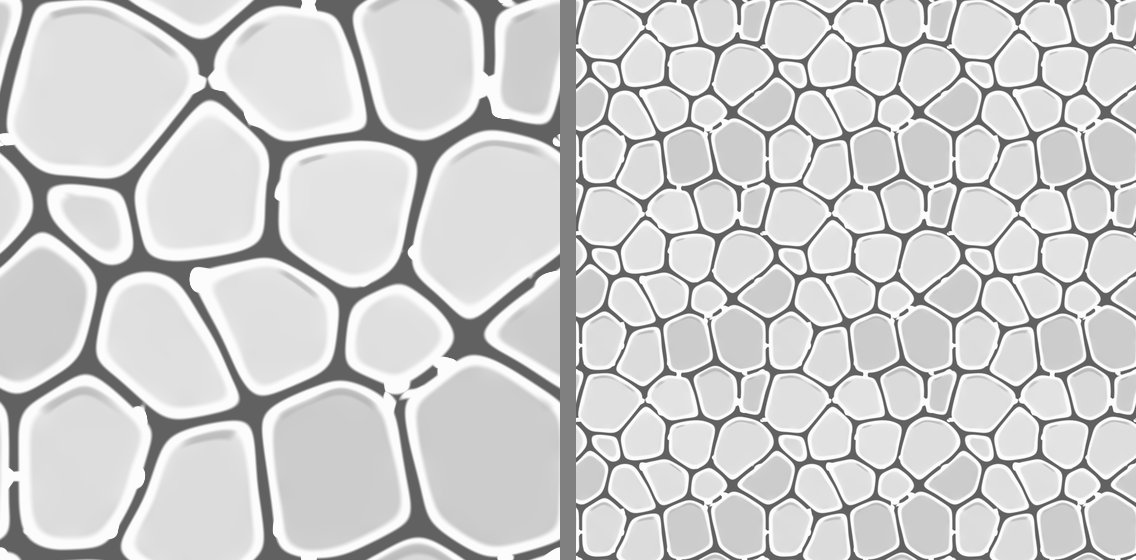
Left: one tile. Right: repeated 3 by 3.
This texture is drawn by a WebGL 1 fragment shader. Its source:

```glsl
precision highp float;
// Irregular grey paving stones with white bevelled rims and dark joints.
// A wrapped power diagram (weighted Voronoi) gives the stones; a smooth
// minimum of the edge distances rounds their corners and shades the bevel.

#define STONES 4.0        // stones per side of the tile
#define JITTER 0.6        // scatter of the stone centres
#define GAP 0.035         // half width of a joint, in stones
#define RIM 0.066         // width of the white rim
#define EDGE_SOFT 0.012   // blur of the joint edge
#define RIM_SOFT 0.022    // blur of the inner rim edge
#define ROUNDING 19.0     // higher is sharper corners
#define WOBBLE 0.06       // unevenness of the outlines
#define SMALL_SHARE 0.22  // share of shrunken stones
#define DARK_SHARE 0.16   // share of darker stones

uniform vec2 u_resolution;

const float JOINT_GREY = 0.38;
const float RIM_WHITE = 0.99;
const float DARK_STONE = 0.80;
const float STREAK_GREY = 0.70;

vec2 hash2(vec2 p) {
  vec3 q = fract(p.xyx * vec3(0.1031, 0.1030, 0.0973));
  q += dot(q, q.yzx + 33.33);
  return fract((q.xx + q.yz) * q.zy);
}

// Value noise that wraps after a whole number of lattice steps.
float wrapNoise(vec2 uv, float period, float seed) {
  vec2 p = uv * period;
  vec2 i = floor(p);
  vec2 f = fract(p);
  f = f * f * (3.0 - 2.0 * f);
  vec2 lo = mod(i, period) + seed;
  vec2 hi = mod(i + 1.0, period) + seed;
  float bottom = mix(hash2(lo).x, hash2(vec2(hi.x, lo.y)).x, f.x);
  float top = mix(hash2(vec2(lo.x, hi.y)).x, hash2(hi).x, f.x);
  return mix(bottom, top, f.y);
}

// Stone centre in xy and its power weight in z; rows are staggered.
vec3 stoneSite(vec2 cell) {
  vec2 id = mod(cell, STONES);
  vec2 scatter = (hash2(id + 17.0) - 0.5) * JITTER;
  vec2 size = hash2(id + 53.0);
  float weight = size.x < SMALL_SHARE ? -0.26 : 0.14 * size.y;
  return vec3(cell + 0.5 + vec2(0.5 * mod(id.y, 2.0), 0.0) + scatter, weight);
}

float powerDistance(vec2 p, vec3 site) {
  vec2 v = p - site.xy;
  return dot(v, v) - site.z;
}

void main() {
  vec2 uv = gl_FragCoord.xy / u_resolution;
  vec2 warp = vec2(wrapNoise(uv, 9.0, 101.0), wrapNoise(uv, 9.0, 151.0));
  vec2 p = uv * STONES + WOBBLE * (warp - 0.5);
  vec2 base = floor(p);

  // Find the stone that owns this point.
  float nearest = 1e5;
  vec2 owner = base;
  for (int y = -2; y <= 2; y++) {
    for (int x = -2; x <= 2; x++) {
      vec2 cell = base + vec2(float(x), float(y));
      float d = powerDistance(p, stoneSite(cell));
      if (d < nearest) {
        nearest = d;
        owner = cell;
      }
    }
  }

  // Smooth distance to its border and the outward direction there.
  vec3 home = stoneSite(owner);
  float total = 1e-9;
  vec2 outward = vec2(0.0);
  for (int y = -2; y <= 2; y++) {
    for (int x = -2; x <= 2; x++) {
      vec2 cell = base + vec2(float(x), float(y));
      if (distance(cell, owner) > 0.5) {
        vec3 site = stoneSite(cell);
        vec2 across = site.xy - home.xy;
        float span = max(length(across), 0.05);
        float d = (powerDistance(p, site) - nearest) / (2.0 * span);
        float share = exp(-ROUNDING * d);
        total += share;
        outward += share * across / span;
      }
    }
  }
  float border = -log(total) / ROUNDING;
  outward /= total;

  // Stone face: flat tone, slightly brighter and uneven close to the rim.
  vec2 tint = hash2(mod(owner, STONES) + 211.0);
  float face = tint.x < DARK_SHARE ? DARK_STONE : mix(0.85, 0.89, tint.y);
  float inner = GAP + RIM + 0.03 * (wrapNoise(uv, 13.0, 307.0) - 0.5);
  float depth = border - inner;
  float ripple = wrapNoise(uv, 24.0, 353.0) - 0.35;
  face += 0.06 * ripple * exp(-max(depth, 0.0) / 0.06);
  float shade = mix(RIM_WHITE, face, smoothstep(-RIM_SOFT, RIM_SOFT, depth));

  // Broken grey streaks just inside the upward facing rims.
  float upper = smoothstep(0.55, 0.85, outward.y);
  float broken = smoothstep(0.4, 0.65, wrapNoise(uv, 11.0, 401.0));
  float width = mix(0.012, 0.045, wrapNoise(uv, 7.0, 449.0));
  float streak = 1.0 - smoothstep(width * 0.4, width + 0.012, abs(depth - 0.012));
  shade = mix(shade, STREAK_GREY, 0.75 * streak * upper * broken);

  // Joints vary in width and close where neighbouring rims touch.
  float pinch = smoothstep(0.78, 0.9, wrapNoise(uv, 20.0, 503.0));
  float joint = GAP * (0.7 + 0.6 * wrapNoise(uv, 8.0, 557.0)) * (1.0 - 1.6 * pinch);
  float soft = max(EDGE_SOFT, STONES / u_resolution.y);
  shade = mix(JOINT_GREY, shade, smoothstep(-soft, soft, border - joint));

  gl_FragColor = vec4(vec3(shade), 1.0);
}
```
